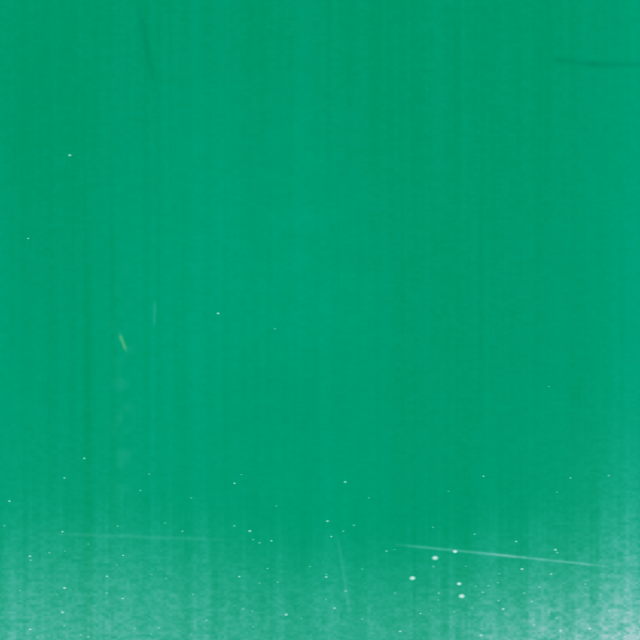
Reproduce this texture procedurally as a Shadertoy shader.

```glsl
// Glossy green painted panel with vertical streaks, pale dusty lower edge, scratches and specks.

const vec3 DEEP_GREEN = vec3(0.0, 0.594, 0.413);
const vec3 MID_GREEN = vec3(0.0, 0.629, 0.474);
const vec3 PALE_DUST = vec3(0.56, 0.785, 0.765);
const vec3 SPECK_WHITE = vec3(0.84, 0.93, 0.91);
const vec3 NICK_TAN = vec3(0.36, 0.71, 0.50);
const float STREAK_TONE = 0.75;
const float GRAIN_TONE = 0.30;
const float DUST_TOP = 0.24;
const float DUST_STREAK = 0.55;
const float DUST_GRAIN = 0.42;

float hash(vec2 p) {
    vec3 q = fract(p.xyx * 0.1031);
    q += dot(q, q.yzx + 33.33);
    return fract((q.x + q.y) * q.z);
}

float noise(vec2 p) {
    vec2 cell = floor(p), f = fract(p);
    f = f * f * (3.0 - 2.0 * f);
    return mix(mix(hash(cell), hash(cell + vec2(1, 0)), f.x),
               mix(hash(cell + vec2(0, 1)), hash(cell + vec2(1, 1)), f.x), f.y);
}

float bell(float x, float center, float width) {
    float d = (x - center) / width;
    return exp(-d * d);
}

float blob(vec2 p, vec2 center, vec2 size) {
    vec2 d = (p - center) / size;
    return exp(-dot(d, d));
}

// Soft line from a to b, fading towards both ends
float scratch(vec2 p, vec2 a, vec2 b, float width) {
    vec2 ab = b - a;
    float t = clamp(dot(p - a, ab) / dot(ab, ab), 0.0, 1.0);
    float taper = smoothstep(0.0, 0.2, t) * smoothstep(0.0, 0.2, 1.0 - t);
    return bell(length(p - a - ab * t), 0.0, width) * (0.3 + 0.7 * taper);
}

// One randomly placed dot per cell, kept when its hash falls below the density
float specks(vec2 p, float cells, float radius, float density, float seed) {
    vec2 id = floor(p * cells);
    vec2 jitter = vec2(hash(id + seed), hash(id + seed + 17.0));
    vec2 center = (id + 0.2 + 0.6 * jitter) / cells;
    float size = radius * mix(0.5, 1.0, hash(id + seed + 41.0));
    float soft = max(1.0 / iResolution.y, 0.7 * size);
    float d = length((p - center) * vec2(0.8, 1.15));
    float disc = 1.0 - smoothstep(size - soft, size + soft, d);
    return disc * step(hash(id + seed + 73.0), density);
}

// Brush streaks, centred on zero
float streaks(vec2 p) {
    return 0.35 * noise(p * vec2(38.0, 1.3)) + 0.40 * noise(p * vec2(105.0, 2.2) + 9.0)
         + 0.25 * noise(p * vec2(210.0, 5.0) + 31.0) - 0.5;
}

// Blend from deep to mid green
float paintTone(vec2 p, float streak, float grain) {
    float tone = 0.60 - 0.42 * smoothstep(0.45, 1.0, p.y);
    tone += 0.25 * blob(p, vec2(0.42, 0.62), vec2(0.20, 0.30));
    tone += 0.45 * bell(p.x, 1.0, 0.06) + 0.12 * bell(p.x, 0.0, 0.05);
    tone -= 0.38 * blob(p, vec2(0.72, 0.50), vec2(0.17, 0.33));
    tone -= 0.30 * blob(p, vec2(0.08, 0.70), vec2(0.09, 0.35));
    tone -= 0.25 * blob(p, vec2(0.45, 0.38), vec2(0.10, 0.08));
    tone -= 0.35 * bell(p.x, 0.138, 0.006) * (1.0 - smoothstep(0.4, 0.75, p.y));
    tone -= 0.35 * bell(p.x, 0.175, 0.004) * (1.0 - smoothstep(0.6, 0.8, p.y));
    tone += 0.22 * bell(p.x, 0.238, 0.006);
    tone += 0.4 * (noise(p * vec2(26.0, 32.0) + 7.0) - 0.5) * blob(p, vec2(0.5, 0.6), vec2(0.15, 0.25));
    return tone + STREAK_TONE * streak + GRAIN_TONE * grain;
}

// Pale film along the bottom, thickest in the right corner
float dustFilm(vec2 p, float streak, float grain) {
    float top = DUST_TOP + 0.08 * streak - 0.05 * bell(p.x, 0.56, 0.17);
    float film = 0.40 * (1.0 - smoothstep(-0.02, top, p.y));
    film *= 1.0 - 0.18 * bell(p.x, 0.56, 0.2);
    film += 0.38 * blob(p, vec2(1.0, -0.02), vec2(0.24, 0.09));
    film += 0.20 * blob(p, vec2(1.02, 0.13), vec2(0.10, 0.16));
    film += 0.05 * (1.0 - smoothstep(0.12, 0.42, p.y)) * (bell(p.x, 0.05, 0.25) + bell(p.x, 1.0, 0.15));
    return film * (1.0 + DUST_STREAK * streak) * (1.0 + DUST_GRAIN * grain);
}

void mainImage(out vec4 fragColor, in vec2 fragCoord) {
    vec2 p = fragCoord / iResolution.xy;
    float streak = streaks(p);
    float grain = noise(p * vec2(95.0, 170.0)) + noise(p * vec2(210.0, 280.0) + 5.0) - 1.0;
    float tone = paintTone(p, streak, grain);
    float dust = dustFilm(p, streak, grain);

    // Mottled rub mark down the left side
    float rub = bell(p.x, 0.193, 0.016) * smoothstep(0.13, 0.3, p.y) * (1.0 - smoothstep(0.42, 0.65, p.y));
    dust += 0.10 * rub * smoothstep(0.45, 0.9, noise(p * vec2(75.0, 55.0) + 3.0));

    // Pale scratches
    dust += 0.34 * scratch(p, vec2(0.62, 0.149), vec2(0.82, 0.129), 0.0024);
    dust += 0.34 * scratch(p, vec2(0.76, 0.135), vec2(0.95, 0.115), 0.0022);
    dust += 0.13 * scratch(p, vec2(0.06, 0.167), vec2(0.36, 0.156), 0.003);
    dust += 0.13 * scratch(p, vec2(0.527, 0.165), vec2(0.547, 0.04), 0.003);
    dust += 0.16 * scratch(p, vec2(0.242, 0.53), vec2(0.241, 0.49), 0.0025);

    vec3 color = mix(DEEP_GREEN, MID_GREEN, clamp(tone, -0.3, 1.3));
    color = mix(color, PALE_DUST, clamp(dust, 0.0, 1.1));

    // Dark dents and a tan nick
    float dent = scratch(p, vec2(0.217, 0.99), vec2(0.243, 0.86), 0.006);
    dent += scratch(p, vec2(0.86, 0.907), vec2(0.94, 0.899), 0.005);
    dent += scratch(p, vec2(0.91, 0.899), vec2(1.04, 0.899), 0.005);
    color *= 1.0 - 0.05 * dent;
    color = mix(color, NICK_TAN, 0.8 * scratch(p, vec2(0.187, 0.478), vec2(0.197, 0.452), 0.003));

    // Specks gather low, with the largest near the bottom centre
    float low = 1.0 - smoothstep(0.04, 0.38, p.y);
    float cluster = blob(p, vec2(0.66, 0.07), vec2(0.16, 0.07));
    float glint = 0.65 * specks(p, 34.0, 0.0020, 0.002 + 0.12 * low, 3.0);
    glint += 0.40 * specks(p, 75.0, 0.0016, 0.08 * low * low, 11.0);
    glint += 0.9 * specks(p, 26.0, 0.0046, 0.32 * cluster - 0.02, 29.0);
    color = mix(color, SPECK_WHITE, clamp(glint, 0.0, 1.0));

    fragColor = vec4(clamp(color, 0.0, 1.0), 1.0);
}
```
